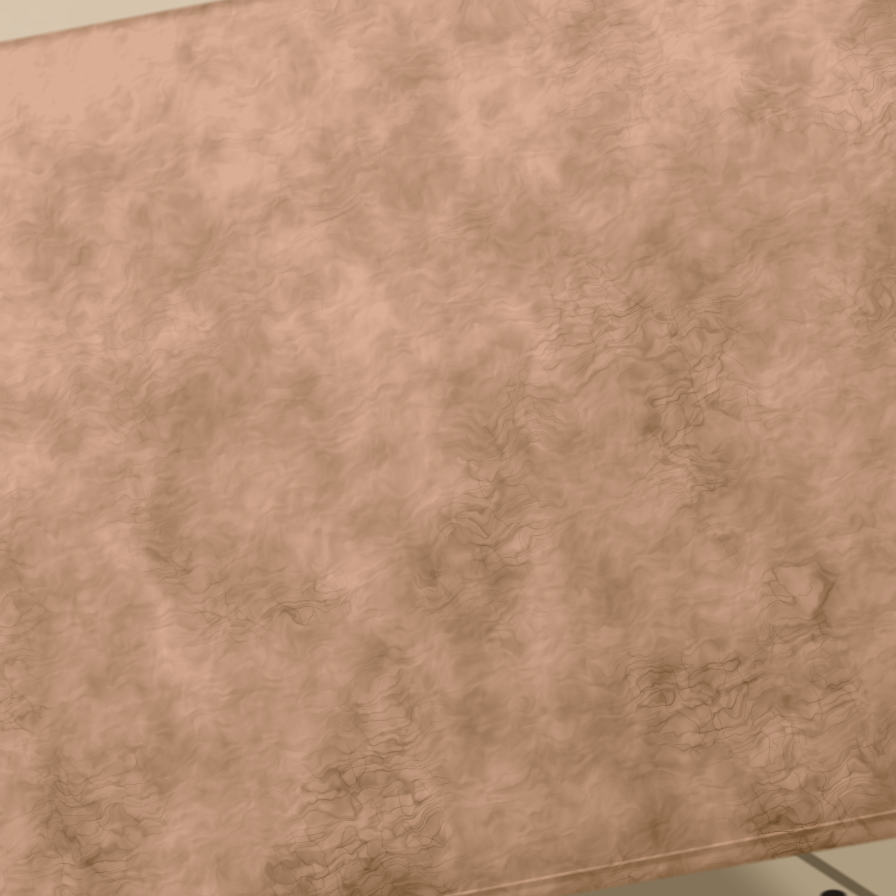
Write a Shadertoy shader that draws this texture.

```glsl
float hash(vec2 p) {
    vec3 q = fract(vec3(p.xyx) * 0.1031);
    q += dot(q, q.yzx + 33.33);
    return fract((q.x + q.y) * q.z);
}

float noise(vec2 p) {
    vec2 i = floor(p), f = fract(p);
    f = f * f * (3.0 - 2.0 * f);
    return mix(mix(hash(i), hash(i + vec2(1, 0)), f.x),
               mix(hash(i + vec2(0, 1)), hash(i + vec2(1, 1)), f.x), f.y);
}

float fbm(vec2 p) {
    float sum = 0.0, amp = 0.5;
    for (int i = 0; i < 4; i++) {
        sum += amp * noise(p);
        p = mat2(0.8, 0.6, -0.6, 0.8) * p * 2.03 + 17.3;
        amp *= 0.5;
    }
    return sum / 0.9375;
}

vec2 rotate(vec2 p, float a) {
    return mat2(cos(a), -sin(a), sin(a), cos(a)) * p;
}

// Thin creases along the mid level of a stretched noise
float crease(vec2 p, float angle, vec2 scale, float width) {
    float n = noise(rotate(p, angle) * scale + 40.0);
    return 1.0 - smoothstep(0.0, width, abs(n - 0.5));
}

float leatherTone(vec2 uv) {
    // Light falls off from the upper left to the lower right
    float tone = 0.79 + 0.36 * (uv.y - 0.5) - 0.17 * (uv.x - 0.5);

    // Soft blotches, a little taller than wide
    tone += 0.55 * (fbm(uv * vec2(15.0, 11.0) + 5.0) - 0.5);
    tone += 0.32 * (fbm(uv * vec2(38.0, 26.0) + 60.0) - 0.5);

    // Warped wrinkles, gathered in patches and stronger at the lower right
    vec2 warp = vec2(fbm(uv * 22.0 + 3.0), fbm(uv * 22.0 + 91.0)) - 0.5;
    vec2 p = uv + 0.045 * warp;
    float depth = smoothstep(-0.35, 0.9, uv.x * 0.6 + 0.55 - uv.y * 0.75);
    float patches = smoothstep(0.38, 0.68, fbm(uv * 9.0 + 23.0));
    float wrinkles = crease(p, 0.3, vec2(26.0, 105.0), 0.13)
                   + 0.7 * crease(p, 0.5, vec2(38.0, 150.0), 0.15);
    float cracks = crease(p, -1.0, vec2(32.0, 75.0), 0.08);
    tone -= depth * (0.04 + 0.16 * patches) * wrinkles;
    tone -= depth * 0.16 * patches * cracks;

    // Fine streaked grain
    tone += 0.16 * (noise(rotate(p, 0.3) * vec2(60.0, 190.0)) - 0.5);
    tone += 0.10 * (noise(rotate(p, 1.3) * vec2(70.0, 200.0)) - 0.5);
    return tone;
}

void mainImage(out vec4 fragColor, in vec2 fragCoord) {
    vec2 uv = fragCoord / iResolution.xy;
    float soft = 0.003;

    // Signed heights from the upper edge, the seam and the lower edge
    float topGap = 0.953 + 0.19 * uv.x - uv.y;
    float seam = uv.y - 0.095 - 0.19 * (uv.x - 1.0);
    float bottomGap = uv.y - 0.065 - 0.175 * (uv.x - 1.0);

    // Rounded borders
    float tone = leatherTone(uv);
    tone -= 0.35 * (1.0 - smoothstep(0.0, 0.016, topGap));
    tone -= 0.16 * (1.0 - smoothstep(0.0, 0.06, abs(seam)));
    tone -= 0.25 * (1.0 - smoothstep(0.0, 0.014, bottomGap));

    // Stitched seam with a shadow under it
    float thread = 1.0 - smoothstep(0.0005, 0.0028, abs(seam));
    tone += thread * (0.18 + 0.18 * noise(vec2(uv.x * 110.0, 2.0)));
    tone -= 0.18 * (1.0 - smoothstep(0.001, 0.006, abs(seam + 0.005)));

    vec3 darkTan = vec3(0.46, 0.33, 0.20);
    vec3 paleTan = vec3(0.82, 0.65, 0.55);
    vec3 color = mix(darkTan, paleTan, clamp(tone, -0.1, 1.1));

    // Cream wall above
    vec3 wall = vec3(0.84, 0.77, 0.68) + 0.03 * (fbm(uv * 12.0) - 0.5);
    color = mix(wall, color, smoothstep(-soft, soft, topGap));

    // Grey-beige floor below, with a dark bar and a small shadow
    vec3 ground = mix(vec3(0.52, 0.45, 0.35), vec3(0.68, 0.61, 0.50),
                      smoothstep(0.82, 0.92, uv.x + uv.y));
    float bar = abs(uv.y - 0.025 + 0.65 * (uv.x - 0.93));
    ground = mix(vec3(0.42, 0.36, 0.27), ground, smoothstep(0.004, 0.010, bar));
    float shadow = length((uv - vec2(0.93, 0.0)) * vec2(1.0, 2.0));
    ground = mix(vec3(0.13, 0.10, 0.08), ground, smoothstep(0.010, 0.018, shadow));
    color = mix(ground, color, smoothstep(-soft, soft, bottomGap));

    fragColor = vec4(color, 1.0);
}
```
